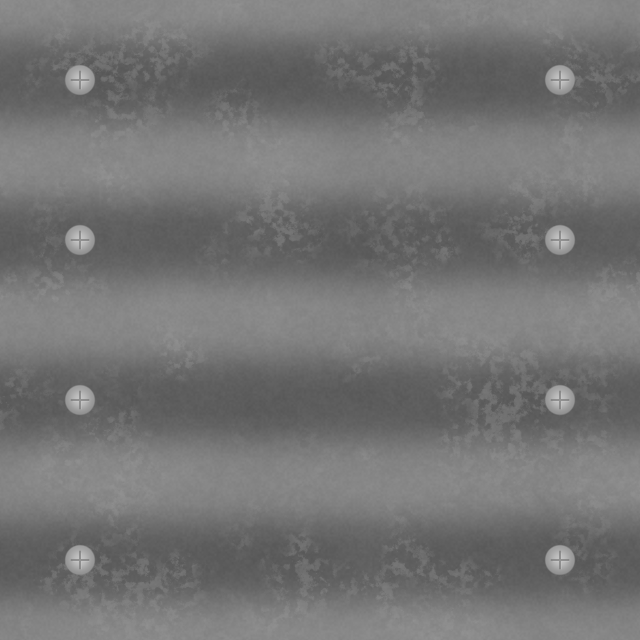
Reproduce this texture procedurally as a Shadertoy shader.

```glsl
float hash(vec2 p) {
    vec3 q = fract(p.xyx * vec3(0.1031, 0.1030, 0.0973));
    q += dot(q, q.yzx + 33.33);
    return fract((q.x + q.y) * q.z);
}

float valueNoise(vec2 p) {
    vec2 cell = floor(p), f = fract(p);
    f = f * f * (3.0 - 2.0 * f);
    return mix(mix(hash(cell), hash(cell + vec2(1, 0)), f.x),
               mix(hash(cell + vec2(0, 1)), hash(cell + vec2(1, 1)), f.x), f.y);
}

float fbm(vec2 p) {
    float sum = 0.0, amplitude = 0.5;
    for (int i = 0; i < 6; i++) {
        sum += amplitude * valueNoise(p);
        p = mat2(1.6, 1.2, -1.2, 1.6) * p + 17.3;
        amplitude *= 0.55;
    }
    return sum / 1.08;
}

// Soft-edged groove along the x axis
float groove(vec2 p, float halfLength, float halfWidth, float blur) {
    float d = length(vec2(max(abs(p.x) - halfLength, 0.0), p.y)) - halfWidth;
    return 1.0 - smoothstep(-blur, blur, d);
}

void mainImage(out vec4 fragColor, in vec2 fragCoord) {
    vec2 uv = fragCoord / iResolution.xy;
    float pixel = 1.0 / iResolution.y;

    // Four horizontal corrugations, bright on the crests
    float crest = 0.5 + 0.5 * cos(uv.y * 4.0 * 6.28318);
    float shade = mix(0.365, 0.53, smoothstep(0.0, 1.0, crest) * 0.6 + crest * 0.4);

    // Broad stains, pale speckled wear in the valleys and fine grain
    float stain = fbm(uv * 7.0 + 3.0);
    float patches = smoothstep(0.42, 0.72, fbm(uv * 11.0 + 41.0));
    float speckle = smoothstep(0.42, 0.68, fbm(uv * 105.0 + 9.0));
    shade += (stain - 0.5) * 0.05;
    shade += patches * speckle * mix(0.085, 0.02, crest);
    shade += (valueNoise(uv * 300.0) - 0.5) * 0.022;
    shade += (fbm(uv * 90.0 + 70.0) - 0.5) * 0.03;

    // Two columns of four cross-head screws in the valleys
    vec2 screw = vec2(abs(uv.x - 0.5) - 0.375, (fract(uv.y * 4.0) - 0.5) / 4.0);
    screw.x *= uv.x < 0.5 ? -1.0 : 1.0;
    float radius = length(screw);
    float head = 1.0 - smoothstep(-pixel, pixel, radius - 0.0232);
    float metal = mix(0.76, 0.59, smoothstep(0.002, 0.024, radius));
    metal += screw.y * 1.2;

    // Cross slot with a bright lower right lip
    float blur = max(pixel * 0.7, 0.0008);
    vec2 lip = screw + vec2(-0.0016, 0.0016);
    float lipMask = max(groove(lip, 0.012, 0.0009, blur), groove(lip.yx, 0.012, 0.0009, blur));
    float slot = max(groove(screw, 0.0135, 0.0011, blur), groove(screw.yx, 0.0135, 0.0011, blur));
    metal = mix(metal, 0.8, lipMask * 0.6);
    metal = mix(metal, 0.43, slot * 0.85);

    fragColor = vec4(vec3(mix(shade, metal, head)), 1.0);
}
```
